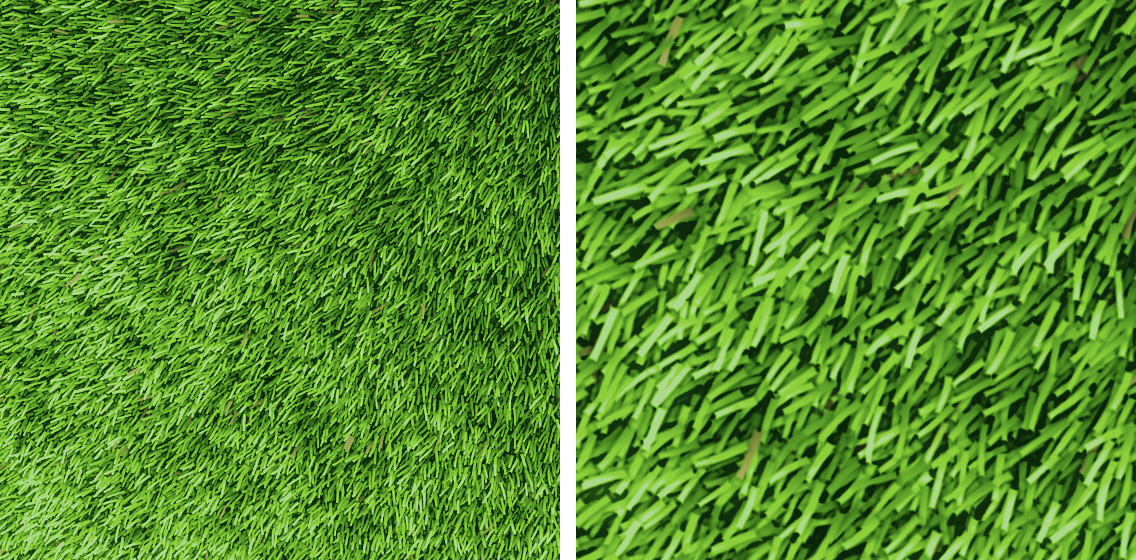
Left, the full canvas; right, a detail of the centre.
Write a three.js fragment shader that draws this texture.

```glsl
// Dense artificial turf: layers of short, blunt grass blades fanning out from a point
// beyond the upper right. Blades are painted back to front into one tone value, with
// soft shadows between them; a colour ramp then turns the tone into greens.

#define LAYERS 11
#define CELL 0.022           // grid step, one blade per cell and layer
#define BLADE_LENGTH 0.0172  // longest half length
#define BLADE_WIDTH 0.0024   // half width
#define EDGE 0.0014          // edge softness
#define FAN_CENTER vec2(1.10, 1.15)
#define ANGLE_SPREAD 1.0
#define TOP_TONE 0.90
#define LAYER_FADE 0.065     // tone lost per layer of depth
#define SHADOW 0.19
#define TUFT_SIZE 0.06
#define DRY_SHARE 0.015

varying vec2 vUv;

vec3 hash3(vec2 p) {
  vec3 q = fract(p.xyx * vec3(0.1031, 0.1030, 0.0973));
  q += dot(q, q.yxz + 33.33);
  return fract((q.xxy + q.yzz) * q.zyx);
}

// Layered sines, roughly -1 to 1
float waves(vec2 p) {
  return 0.5 * sin(dot(p, vec2(7.0, 11.0)) + 1.5 * sin(p.x * 9.0))
       + 0.3 * sin(dot(p, vec2(-19.0, 15.0)) + 2.0)
       + 0.2 * sin(dot(p, vec2(31.0, 37.0)) + 2.0 * sin(p.y * 23.0));
}

// Cellular noise: distance to the nearest tuft centre
float tuftDistance(vec2 p) {
  vec2 cell = floor(p);
  float nearest = 2.0;
  for (int y = -1; y <= 1; y++) {
    for (int x = -1; x <= 1; x++) {
      vec2 id = cell + vec2(float(x), float(y));
      nearest = min(nearest, length(id + hash3(id + 211.0).xy - p));
    }
  }
  return nearest;
}

// Paints one blade over state, which holds (tone, dryness)
vec2 paintBlade(vec2 state, vec2 p, vec2 id, vec2 shift, float depth, float seed) {
  vec3 a = hash3(id + seed);
  vec3 b = hash3(id.yx + seed + 117.0);
  vec2 center = (id + a.xy - shift) * CELL;

  // Blade frame: x runs from root to tip, y across
  vec2 away = center - FAN_CENTER;
  float angle = atan(away.y, away.x) + 0.22 * waves(center * 2.5)
              + (a.z - 0.5) * ANGLE_SPREAD * (1.0 + 0.05 * depth);
  vec2 dir = vec2(cos(angle), sin(angle));
  vec2 q = p - center;
  q = vec2(dot(q, dir), dot(q, vec2(-dir.y, dir.x)));
  q.y -= (fract(b.x * 7.0) - 0.5) * 12.0 * q.x * q.x;

  float halfLength = BLADE_LENGTH * mix(0.65, 1.0, b.x);
  float along = clamp(0.5 + 0.5 * q.x / halfLength, 0.0, 1.0);
  float halfWidth = BLADE_WIDTH * mix(1.1, 0.8, along) * mix(0.8, 1.15, b.z);
  float dist = max(abs(q.x) - halfLength, abs(q.y) - halfWidth);

  // Shade: random tone, lit tip, one brighter side
  float tone = TOP_TONE - LAYER_FADE * depth + 0.5 * (b.y - 0.5)
             + 0.38 * (along - 0.5) + 0.06 * clamp(q.y / halfWidth, -1.0, 1.0);
  float dry = step(1.0 - DRY_SHARE, fract(b.z * 13.0));

  state.x -= SHADOW * (1.0 - smoothstep(0.0, 0.004, dist));
  return mix(state, vec2(tone, dry), 1.0 - smoothstep(-EDGE, EDGE, dist));
}

// Greens from deep gap to glossy tip
vec3 grassColor(float t) {
  vec3 c = mix(vec3(0.04, 0.14, 0.03), vec3(0.07, 0.20, 0.05), smoothstep(-0.15, 0.06, t));
  c = mix(c, vec3(0.16, 0.35, 0.07), clamp((t - 0.06) / 0.16, 0.0, 1.0));
  c = mix(c, vec3(0.27, 0.51, 0.12), clamp((t - 0.22) / 0.21, 0.0, 1.0));
  c = mix(c, vec3(0.39, 0.66, 0.17), clamp((t - 0.43) / 0.23, 0.0, 1.0));
  c = mix(c, vec3(0.55, 0.81, 0.22), clamp((t - 0.66) / 0.21, 0.0, 1.0));
  return mix(c, vec3(0.68, 0.85, 0.56), smoothstep(0.96, 1.12, t));
}

void main() {
  vec2 state = vec2(0.15, 0.0);

  // Blades, deepest layer first; the fixed cell order keeps overlaps consistent
  for (int i = 0; i < LAYERS; i++) {
    float layer = float(i);
    float depth = float(LAYERS - 1) - layer;
    float seed = 19.0 + 41.0 * layer;
    vec2 shift = hash3(vec2(layer, 5.0)).xy;
    vec2 cell = floor(vUv / CELL + shift);
    for (int y = 1; y >= -1; y--) {
      for (int x = 1; x >= -1; x--) {
        vec2 id = cell + vec2(float(x), float(y));
        state = paintBlade(state, vUv, id, shift, depth, seed);
      }
    }
  }

  // Broad light: brighter lower left, uneven patches, darker gaps between tufts
  float light = 0.26 * (0.5 - vUv.y) + 0.22 * (0.5 - vUv.x);
  light += 0.09 * waves(vUv) + 0.07 * waves(vUv.yx * 2.7 + 3.0);
  light += 0.38 * (0.42 - tuftDistance(vUv / TUFT_SIZE));
  float tone = max(state.x, -0.1) + light;

  vec3 straw = vec3(0.58, 0.52, 0.28) * clamp(0.35 + 0.7 * tone, 0.2, 1.1);
  gl_FragColor = vec4(mix(grassColor(tone), straw, 0.7 * state.y), 1.0);
}
```
